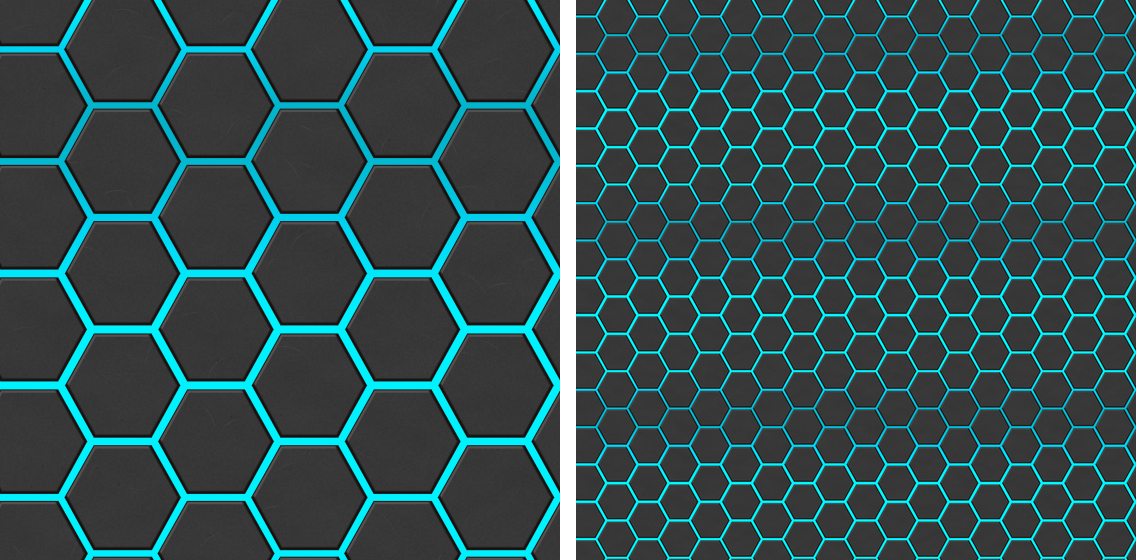
Left, the tile; right, the same tile 3 across and 3 down.
Write a WebGL 2 fragment shader that draws this pattern.

```glsl
#version 300 es
precision highp float;

#define REPEATS vec2(3.0, 5.0)
#define CENTER vec2(0.2191, 0.1117)
#define LINE_HALF 0.0064
#define LINE_SWELL 0.0008
#define SHADOW_WIDTH 0.0062
#define GROOVE_WIDTH 0.0017
#define BEVEL_WIDTH 0.0042
#define DIM_HEIGHT 0.785
#define SCRATCH_GRID 13.0
#define GRAIN_GRID 384.0
#define WEAR 0.045

uniform vec2 u_resolution;
out vec4 fragColor;

const float TAU = 6.2831853;
const vec3 PLATE = vec3(0.217, 0.217, 0.217);
const vec3 SHADOW = vec3(0.085, 0.06, 0.055);
const vec3 BEVEL = vec3(0.36, 0.33, 0.33);
const vec3 GLOW_DIM = vec3(0.01, 0.70, 0.79);
const vec3 GLOW_MID = vec3(0.0, 0.83, 0.95);
const vec3 GLOW_BRIGHT = vec3(0.0, 0.95, 1.0);

vec2 hash2(vec2 p) {
  vec3 q = fract(p.xyx * vec3(0.1031, 0.103, 0.0973));
  q += dot(q, q.yzx + 33.33);
  return fract((q.xx + q.yz) * q.zy);
}

// Distances to the cell sides: x = lit (top, upper left), y = shaded rest
vec2 sideDistances(vec2 p) {
  vec2 period = 1.0 / REPEATS;
  p -= period * round(p / period);
  float radius = period.x / 3.0;
  float halfHeight = period.y * 0.5;
  vec2 n = normalize(vec2(halfHeight, radius * 0.5));
  float reach = radius * n.x;
  float upperLeft = reach - dot(p, n * vec2(-1.0, 1.0));
  float upperRight = reach - dot(p, n);
  float lowerLeft = reach + dot(p, n);
  float lowerRight = reach - dot(p, n * vec2(1.0, -1.0));
  float lit = min(halfHeight - p.y, upperLeft);
  float shaded = min(min(halfHeight + p.y, upperRight), min(lowerLeft, lowerRight));
  return vec2(lit, shaded);
}

// Two interleaved lattices; the cell containing the point wins
vec2 hexSides(vec2 p) {
  vec2 a = sideDistances(p - CENTER);
  vec2 b = sideDistances(p - CENTER - 0.5 / REPEATS);
  return min(a.x, a.y) > min(b.x, b.y) ? a : b;
}

// Wrapped scatter of faint curved scratches and dark specks
float scratches(vec2 uv) {
  vec2 g = uv * SCRATCH_GRID;
  float sum = 0.0;
  for (int j = -1; j <= 1; j++) {
    for (int i = -1; i <= 1; i++) {
      vec2 cell = floor(g) + vec2(i, j);
      vec2 id = mod(cell, SCRATCH_GRID);
      vec2 spot = hash2(id + 3.7);
      vec2 kind = hash2(id + 61.3);
      vec2 v = g - cell - spot;
      float angle = (kind.x - 0.5) * 2.6;
      vec2 r = vec2(cos(angle) * v.x + sin(angle) * v.y, cos(angle) * v.y - sin(angle) * v.x);
      r.y += (kind.y - 0.5) * 1.6 * r.x * r.x;
      float along = 1.0 - smoothstep(0.05, 0.2 + 0.35 * spot.x, abs(r.x));
      float across = 1.0 - smoothstep(0.004, 0.017, abs(r.y));
      sum += along * across * kind.y * kind.y;
      float speck = 1.0 - smoothstep(0.01, 0.03, length(v - 0.3 * (kind - 0.5)));
      sum -= 0.8 * speck * step(0.7, kind.x);
    }
  }
  return sum;
}

// Smooth tone from layered sines with whole frequencies
float clouds(vec2 uv) {
  vec2 p = uv * TAU;
  float sum = 0.0;
  float gain = 0.5;
  for (int k = 1; k <= 4; k++) {
    float f = float(k);
    sum += gain * sin(p.x * f * 2.0 + 1.7 * f + 1.5 * sin(p.y * (f + 2.0)))
                * sin(p.y * f * 4.0 + 2.3 * f + 1.2 * sin(p.x * (f + 1.0)));
    gain *= 0.7;
  }
  return sum;
}

// Line colour dims around one height and wraps vertically
vec3 glowColor(float y) {
  float v = fract(y - DIM_HEIGHT + 0.5) - 0.5;
  float k = smoothstep(0.0, 1.0, v > 0.0 ? v / 0.26 : -v / 0.38);
  vec3 low = mix(GLOW_DIM, GLOW_MID, min(2.0 * k, 1.0));
  return mix(low, GLOW_BRIGHT, max(2.0 * k - 1.0, 0.0));
}

void main() {
  vec2 uv = gl_FragCoord.xy / u_resolution;
  float soft = max(0.0011, 0.7 / min(u_resolution.x, u_resolution.y));
  float halfWidth = LINE_HALF + LINE_SWELL * cos(TAU * (uv.y - 0.39));
  vec2 side = hexSides(uv) - halfWidth;

  // Worn plate
  float grain = hash2(mod(floor(uv * GRAIN_GRID), GRAIN_GRID)).x - 0.5;
  vec3 color = PLATE + 0.008 * clouds(uv) + 0.016 * grain + WEAR * scratches(uv);

  // Lit bevel, then the dark groove and shadow
  float bevel = 1.0 - smoothstep(-soft, soft, side.x - GROOVE_WIDTH - BEVEL_WIDTH);
  color = mix(color, BEVEL, 0.85 * bevel);
  float groove = 1.0 - smoothstep(-soft, soft, side.x - GROOVE_WIDTH);
  float shadow = 1.0 - smoothstep(0.4 * SHADOW_WIDTH, 1.25 * SHADOW_WIDTH, side.y);
  color = mix(color, SHADOW, max(groove, shadow));

  // Glowing lines
  float line = 1.0 - smoothstep(-soft, soft, min(side.x, side.y));
  color = mix(color, glowColor(uv.y), line);
  fragColor = vec4(color, 1.0);
}
```
